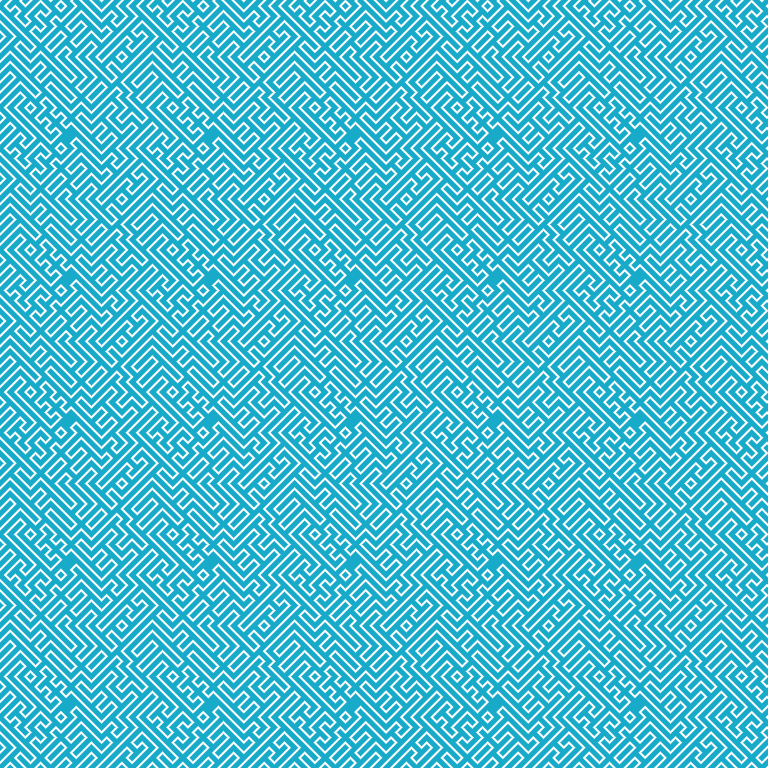
Write a Shadertoy shader that draws this pattern.

```glsl
// Repeating maze of thin white loops running along both diagonals on cyan.
// Cells of a diagonal grid are coloured in two classes by random tile turns,
// and a mitred line is drawn wherever two classes meet.

const vec3 CYAN = vec3(0.09, 0.67, 0.79);
const vec3 WHITE = vec3(1.0);
const float TILES = 75.6;        // tiles across the canvas
const float PERIOD = 14.0;       // tiles in one repeat
const float LINE_WIDTH = 0.285;  // in diagonal cells
const float CUT_CHANCE = 0.25;   // bars cut into shorter pieces
const float FILL_CHANCE = 0.05;  // dead ends filled to form wide blobs

float hash(vec2 p) {
    return fract(sin(dot(p, vec2(127.1, 311.7))) * 43758.5453);
}

float periodicHash(vec2 p, float period) {
    return hash(mod(p, period) + 0.37);
}

float parity(float n) {
    return mod(n, 2.0);
}

// Diagonal grid coordinates to tile coordinates
vec2 toTile(vec2 cell) {
    return floor(vec2(cell.x - cell.y, cell.x + cell.y) * 0.5);
}

// Turn of a tile, loosely agreeing with its neighbours
float tileTurn(vec2 tile) {
    float sum = periodicHash(tile, PERIOD)
        + 0.6 * periodicHash(tile + vec2(1.0, 0.0), PERIOD)
        + 0.6 * periodicHash(tile + vec2(0.0, 1.0), PERIOD);
    return step(1.1, sum);
}

// Class of a cell that lies in the middle of a tile
float linkClass(vec2 cell) {
    return abs(tileTurn(toTile(cell)) - parity(cell.x));
}

// Class of any cell: links are random, nodes alternate with a few flips
float cellClass(vec2 cell) {
    if (parity(cell.x + cell.y) > 0.5) return linkClass(cell);

    float node = 1.0 - parity(cell.x);
    float east = linkClass(cell + vec2(1.0, 0.0));
    float west = linkClass(cell - vec2(1.0, 0.0));
    float north = linkClass(cell + vec2(0.0, 1.0));
    float south = linkClass(cell - vec2(0.0, 1.0));

    bool insideBar = east == west && north == south && east != north;
    bool deadEnd = east + west + north + south == 3.0 - 2.0 * node;
    float chance = insideBar ? CUT_CHANCE : (deadEnd ? FILL_CHANCE : 0.0);
    float roll = periodicHash(toTile(cell) + 0.5, PERIOD);
    return roll < chance ? 1.0 - node : node;
}

// Square-metric distance to the nearest cell of the other class
float borderDistance(vec2 p) {
    vec2 cell = floor(p + 0.5);
    vec2 local = p - cell;
    float own = cellClass(cell);
    float nearest = 1.0;
    for (int j = -1; j <= 1; j++) {
        for (int i = -1; i <= 1; i++) {
            if (i == 0 && j == 0) continue;
            vec2 offset = vec2(float(i), float(j));
            if (cellClass(cell + offset) != own) {
                vec2 gap = max(abs(local - offset) - 0.5, 0.0);
                nearest = min(nearest, max(gap.x, gap.y));
            }
        }
    }
    return nearest;
}

// Antialiased coverage of a line
float lineCoverage(float dist, float width, float pixel) {
    return clamp((0.5 * width - dist) / pixel + 0.5, 0.0, 1.0);
}

void mainImage(out vec4 fragColor, in vec2 fragCoord) {
    float scale = TILES / min(iResolution.x, iResolution.y);
    vec2 p = fragCoord * scale;
    vec2 diagonal = vec2(p.x + p.y, p.y - p.x);
    float pixel = scale * sqrt(2.0);
    float line = lineCoverage(borderDistance(diagonal), LINE_WIDTH, pixel);
    fragColor = vec4(mix(CYAN, WHITE, line), 1.0);
}
```
